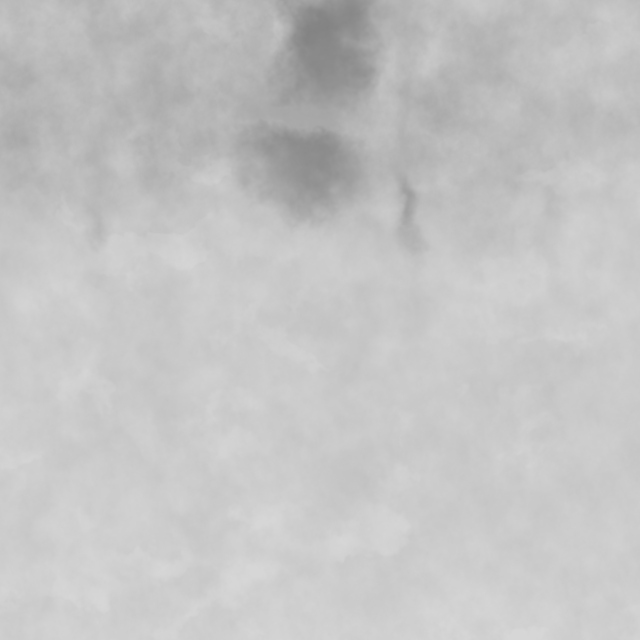
Reproduce this texture procedurally as a WebGL 1 fragment shader.

```glsl
precision highp float;

uniform vec2 u_resolution;

#define LIGHT_TONE 0.794
#define MID_TONE 0.722
#define STAIN_DEPTH 0.21
#define DRIP_DEPTH 0.085
#define CLOUD_CONTRAST 0.12
#define GRAIN_CONTRAST 0.055
#define FLECK_GAIN 0.024
#define DAMP_LINE 0.65
#define DRIP_SPACING 0.237

float hash(vec2 p) {
    return fract(sin(dot(p, vec2(127.1, 311.7))) * 43758.545);
}

// Soft cellular noise: cell values blended by distance to jittered centres
float softCells(vec2 p) {
    vec2 cell = floor(p);
    float sum = 0.0005;
    float total = 0.001;
    for (int j = -1; j <= 1; j++) {
        for (int i = -1; i <= 1; i++) {
            vec2 id = cell + vec2(float(i), float(j));
            vec2 jitter = vec2(hash(id + 17.3), hash(id + 41.9));
            vec2 d = id + 0.2 + 0.6 * jitter - p;
            float w = max(0.0, 1.0 - dot(d, d) / 1.44);
            w *= w * w;
            sum += w * hash(id);
            total += w;
        }
    }
    return sum / total;
}

// Layered clouds, centred on zero
float clouds(vec2 p) {
    float sum = 0.0;
    float gain = 0.5;
    for (int i = 0; i < 5; i++) {
        sum += gain * (softCells(p) - 0.5);
        p = mat2(0.8, 0.6, -0.6, 0.8) * p * 2.03 + 7.1;
        gain *= 0.6;
    }
    return sum;
}

float blot(vec2 p, vec2 centre, vec2 radius) {
    return smoothstep(1.55, 0.2, length((p - centre) / radius));
}

// Evenly spaced vertical seepage marks, each with its own strength
float drips(vec2 p, float grain) {
    float sum = 0.0;
    for (int i = 0; i < 4; i++) {
        float k = float(i);
        float x = 0.16 + DRIP_SPACING * k;
        float strength = i == 2 ? 1.0 : (i == 1 ? 0.1 : 0.55);
        float across = exp(-pow((p.x - x) / 0.02, 2.0));
        float reach = i == 3 ? 0.0 : 0.4;
        float along = reach * smoothstep(0.36, 0.6, p.y)
                    + 0.75 * exp(-pow((p.y - 0.66) / 0.075, 2.0));
        sum += strength * across * along;
    }
    return sum * clamp(0.9 + 3.5 * grain, 0.1, 1.7);
}

void main() {
    vec2 uv = gl_FragCoord.xy / u_resolution;

    // Cloud layers and the ragged offset they give to edges
    float broad = clouds(uv * 4.0 + 2.7);
    float fine = clouds(uv * 14.0 + 31.0);
    float grain = clouds(uv * vec2(34.0, 30.0) + 97.0);
    vec2 warp = vec2(clouds(uv * 11.0 + 53.0), clouds(uv * 11.0 + 79.0));
    vec2 p = uv + 0.13 * warp;

    // Pale lower wall, damp upper wall that fades to the right
    float damp = smoothstep(DAMP_LINE - 0.08, DAMP_LINE + 0.12, uv.y + 0.3 * broad);
    damp *= 1.0 - 0.4 * smoothstep(0.62, 0.95, uv.x);
    float tone = mix(LIGHT_TONE, MID_TONE, damp);
    tone += 0.014 * smoothstep(0.3, 0.0, uv.y);
    float mottling = mix(0.5, 1.3, damp);
    tone += CLOUD_CONTRAST * (0.5 * broad + 0.9 * fine) * mottling;
    tone += GRAIN_CONTRAST * grain * mix(0.8, 1.2, damp);

    // Leaning upper stain, the wedge below it and a weak joining smear
    vec2 leaning = p - vec2(0.3 * (p.y - 0.92), 0.0);
    float stain = blot(leaning, vec2(0.505, 0.945), vec2(0.075, 0.125));
    vec2 wedge = p + vec2(0.0, 0.2 * (p.x - 0.45));
    stain = max(stain, blot(wedge, vec2(0.45, 0.73), vec2(0.09, 0.06)));
    stain = max(stain, 0.35 * blot(p, vec2(0.46, 0.82), vec2(0.07, 0.1)));
    tone -= STAIN_DEPTH * stain * (0.85 + 0.9 * fine + 0.5 * grain);

    // Seepage marks and pale mineral flecks
    tone -= DRIP_DEPTH * drips(uv + 0.08 * warp, fine);
    float fleck = smoothstep(0.68, 0.95, softCells(uv * vec2(13.0, 19.0) + 5.0 + 3.0 * warp));
    tone += FLECK_GAIN * fleck * (1.0 - stain);

    gl_FragColor = vec4(vec3(min(tone, 0.84)), 1.0);
}
```
